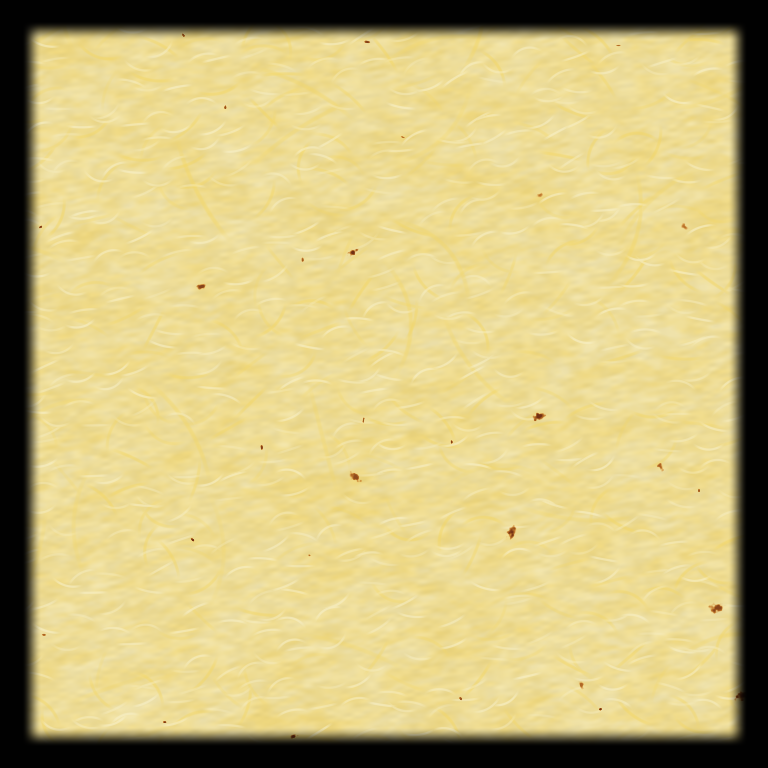
This texture is drawn by a WebGL 2 fragment shader. Its source:

```glsl
#version 300 es
precision highp float;
// A sheet of pale yellow fibrous paper with a soft-edged black frame.
// Stretched noise gives the pulp grain; hashed grid cells scatter curved
// fibres and small brown specks over it.

#define TILT 0.13
#define GRAIN_GAIN 1.75
#define HALF_SIZE 0.4595
#define EDGE_BLUR 0.013
#define SPECK_CELLS 10.0
#define SPECK_CHANCE 0.34
#define YELLOW vec3(0.925, 0.835, 0.49)
#define CREAM vec3(0.935, 0.885, 0.665)
#define PALE_FIBRE vec3(0.97, 0.94, 0.78)
#define GOLD_FIBRE vec3(0.95, 0.84, 0.40)
#define SPECK_RIM vec3(0.84, 0.55, 0.20)
#define SPECK_CORE vec3(0.43, 0.17, 0.07)

out vec4 fragColor;
uniform vec2 u_resolution;

float hash(vec2 p) {
    return fract(sin(dot(p, vec2(127.1, 311.7))) * 43758.55);
}

vec2 hash2(vec2 p) {
    return vec2(hash(p), hash(p + 57.3));
}

mat2 rotation(float angle) {
    float c = cos(angle), s = sin(angle);
    return mat2(c, -s, s, c);
}

float noise(vec2 p) {
    vec2 i = floor(p), f = fract(p);
    f = f * f * (3.0 - 2.0 * f);
    return mix(mix(hash(i), hash(i + vec2(1, 0)), f.x),
               mix(hash(i + vec2(0, 1)), hash(i + vec2(1, 1)), f.x), f.y);
}

// Pulp: streaks in two slightly crossing directions plus cloudy blotches.
float pulp(vec2 p) {
    vec2 warped = p + 0.012 * vec2(0.0, noise(p * 13.0) + noise(p * 29.0 + 4.0));
    vec2 rising = rotation(TILT + 0.16) * warped;
    vec2 falling = rotation(TILT - 0.28) * warped;
    float tone = 0.30 * noise(rising * vec2(48.0, 150.0));
    tone += 0.24 * noise(falling * vec2(34.0, 105.0) + 31.0);
    tone += 0.24 * noise(rising * vec2(20.0, 48.0) + 73.0);
    tone += 0.12 * noise(p * vec2(110.0, 190.0) + 11.0);
    tone += 0.10 * noise(p * 9.0 + 19.0);
    return tone;
}

// Curved hairs, one at most per cell; halfLength must stay below one cell.
float fibres(vec2 p, float cells, float chance, float halfLength, float width, float spread) {
    vec2 home = floor(p * cells);
    float cover = 0.0;
    for (int j = -1; j <= 1; j++) {
        for (int i = -1; i <= 1; i++) {
            vec2 cell = home + vec2(i, j);
            vec2 seed = cell + cells * 3.7;
            if (hash(seed + 8.1) > chance) continue;
            vec2 shape = hash2(seed + 21.9) - 0.5;
            vec2 q = p - (cell + hash2(seed)) / cells;
            q = rotation(TILT + shape.x * spread) * q;
            float along = q.x / halfLength;
            float bend = shape.y * 0.9;
            float away = abs(q.y - bend * along * q.x) / sqrt(1.0 + 4.0 * bend * bend * along * along);
            float body = 1.0 - smoothstep(0.2 * width, width, away);
            float ends = 1.0 - smoothstep(0.4, 1.0, abs(along));
            cover = max(cover, body * ends * (0.4 + 0.6 * hash(seed + 40.7)));
        }
    }
    return cover;
}

// Ragged elongated specks, mostly tiny with a few large ones.
float specks(vec2 p) {
    vec2 home = floor(p * SPECK_CELLS);
    float cover = 0.0;
    for (int j = -1; j <= 1; j++) {
        for (int i = -1; i <= 1; i++) {
            vec2 cell = home + vec2(i, j);
            if (hash(cell + 91.3) > SPECK_CHANCE) continue;
            vec2 kind = hash2(cell + 14.2);
            float radius = mix(0.0027, 0.0105, pow(kind.x, 6.0));
            vec2 q = rotation(kind.y * 6.2832) * (p - (cell + hash2(cell + 3.3)) / SPECK_CELLS);
            float reach = length(q * vec2(0.85, 1.5)) / radius;
            reach += 0.7 * (noise(q * 330.0 + cell * 7.0) - 0.5);
            float strength = mix(0.55, 1.0, hash(cell + 66.6));
            cover = max(cover, strength * (1.0 - smoothstep(0.15, 1.1, reach)));
        }
    }
    return cover;
}

void main() {
    vec2 p = gl_FragCoord.xy / u_resolution;

    // Paper body
    float tone = clamp(0.52 + GRAIN_GAIN * (pulp(p) - 0.5), 0.0, 1.0);
    vec3 color = mix(YELLOW, CREAM, tone);
    color *= 1.0 + 0.045 * (noise(rotation(TILT) * p * vec2(85.0, 200.0) + 47.0) - 0.5);

    // Fibres: long gold arcs, short gold hairs, pale glints along the grain
    color = mix(color, GOLD_FIBRE, 0.50 * fibres(p, 7.0, 0.6, 0.085, 0.0042, 6.2832));
    color = mix(color, GOLD_FIBRE, 0.55 * fibres(p, 20.0, 0.6, 0.032, 0.0032, 2.4));
    color = mix(color, PALE_FIBRE, 0.65 * fibres(p, 32.0, 0.6, 0.022, 0.0024, 0.9));

    // Specks, darker towards the middle
    float speck = specks(p);
    color = mix(color, mix(SPECK_RIM, SPECK_CORE, speck * speck), smoothstep(0.0, 0.6, speck));

    // Frame with blurred inner edge
    vec2 inside = HALF_SIZE - abs(p - vec2(0.501, 0.5));
    vec2 fade = smoothstep(-EDGE_BLUR, EDGE_BLUR, inside);
    fragColor = vec4(mix(vec3(0.004), color, fade.x * fade.y), 1.0);
}
```
